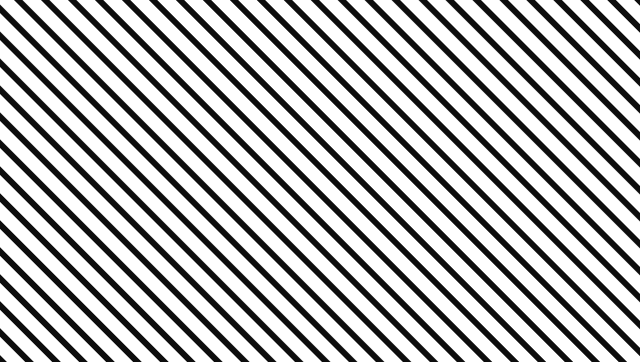
This pattern is drawn by a Shadertoy shader. Its source:

```glsl
// Even black diagonal stripes on white, falling at 45 degrees to the right.
// One diagonal coordinate is repeated with fract; the distance to each
// stripe's centre line gives an edge smoothed over one pixel.

// Signed distance to the nearest stripe edge, in periods; negative inside.
float stripeDistance(float periods, float width) {
    return abs(fract(periods) - 0.5) - 0.5 * width;
}

void mainImage(out vec4 fragColor, in vec2 fragCoord) {
    // Position from the top left corner, with the canvas width as one unit
    vec2 p = vec2(fragCoord.x, iResolution.y - fragCoord.y) / iResolution.x;

    // Stripes repeat 23.73 times across; the offset sets where the first begins
    float repeats = 23.73;
    float diagonal = (p.x - p.y) * repeats - 0.175;

    // Size of one pixel measured across the stripes
    float pixel = sqrt(2.0) * repeats / iResolution.x;
    float ink = clamp(0.5 - stripeDistance(diagonal, 0.315) / pixel, 0.0, 1.0);

    vec3 paper = vec3(1.0);
    vec3 black = vec3(0.05);
    fragColor = vec4(mix(paper, black, ink), 1.0);
}
```
